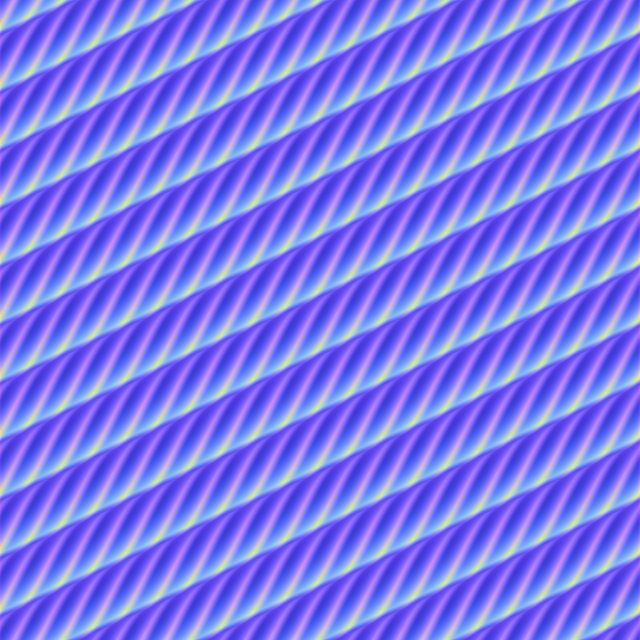
This texture map is drawn by a WebGL 1 fragment shader. Its source:

```glsl
precision highp float;

uniform vec2 u_resolution;

const vec2 BAND_REPEATS = vec2(5.0, 11.0);
const float STRAND_REPEATS = 20.0;
const float TWIST = 0.6;

// Slow rise to a crest, then a smooth fall; 0 to 1 over one period.
float crest(float t, float fall, float sharpness) {
    float rise = pow(clamp(t / (1.0 - fall), 0.0, 1.0), sharpness);
    return rise * (1.0 - smoothstep(1.0 - fall, 1.0, t));
}

// Slope across one diagonal cord, with a narrow groove at its lower side.
vec2 bandSlope(float t) {
    float tilt = mix(-0.40, 0.70, crest(t, 0.11, 2.5));
    return tilt * normalize(BAND_REPEATS);
}

// Slope across the strands that wind around the cord as a helix.
vec2 strandSlope(float x, float t) {
    float across = 0.995 * (2.0 * t - 1.0);
    float facing = sqrt(1.0 - across * across);
    float phase = fract(STRAND_REPEATS * x + TWIST * asin(across) + 0.21);
    vec2 gradient = vec2(STRAND_REPEATS, 0.0) + BAND_REPEATS * (2.0 * TWIST / facing);
    float tilt = mix(-0.50, 0.72, crest(phase, 0.38, 2.0));
    return tilt * facing * normalize(gradient);
}

// Pack a surface slope into a tangent-space normal colour.
vec3 normalColor(vec2 slope) {
    float z = sqrt(max(1.0 - dot(slope, slope), 0.04));
    return 0.5 + 0.5 * vec3(slope, z);
}

void main() {
    vec2 uv = gl_FragCoord.xy / u_resolution;
    vec2 p = vec2(uv.x, 1.0 - uv.y);
    float t = fract(dot(p, BAND_REPEATS) + 0.39);

    vec2 slope = bandSlope(t) + strandSlope(p.x, t);

    // Thin raised rim at the left and right borders
    float rim = 1.0 - smoothstep(0.0, 0.004, min(p.x, 1.0 - p.x));
    slope.x += 0.25 * rim;

    gl_FragColor = vec4(normalColor(slope), 1.0);
}
```
